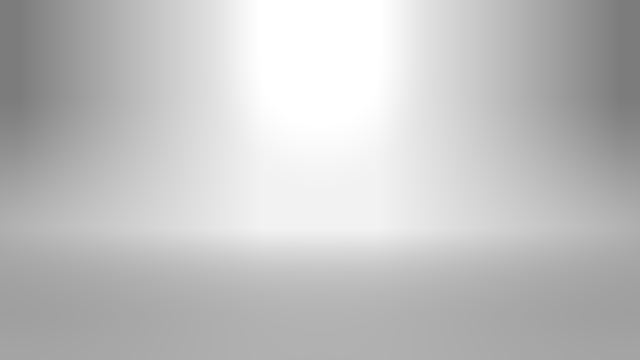
Write a Shadertoy shader that draws this background.

```glsl
#define HORIZON 0.37        // height where wall meets floor
#define BEND 0.73           // height where the wall starts to flare
#define CORE 0.18           // half width of the evenly lit wall
#define WALL_LIGHT 0.95
#define WALL_DARK 0.485     // upper wall at the sides
#define HORIZON_DARK 0.685  // horizon at the sides
#define FLOOR_MID 0.69
#define FLOOR_SIDE 0.62
#define FALLOFF 0.30        // reach of the light over the floor
#define GLOW_CENTER vec2(0.5, 0.87)
#define GLOW_SIZE vec2(0.155, 0.34)

// Brightness across the horizon, side = 0 at the middle and 1 at the edges
float horizonShade(float side) {
    float ramp = clamp((side - CORE) / (1.0 - CORE), 0.0, 1.0);
    return mix(WALL_LIGHT, HORIZON_DARK, pow(ramp, 0.95));
}

float wallShade(vec2 uv, float side) {
    float ramp = clamp((side - CORE) / 0.76, 0.0, 1.0);
    float upper = mix(WALL_LIGHT, WALL_DARK, pow(ramp, 1.15));

    // Shadows retreat outward as the wall curves down to the floor
    float flare = clamp((BEND - uv.y) / (BEND - HORIZON), 0.0, 1.0);
    flare = mix(flare, smoothstep(0.0, 1.0, flare), 0.4);
    float shade = mix(upper, horizonShade(side), flare);

    // Spotlight, upright above its center and tapering below
    vec2 offset = uv - GLOW_CENTER;
    offset.y = min(offset.y, 0.0);
    float reach = length(offset / GLOW_SIZE);
    return shade + 0.055 * (1.0 - smoothstep(0.5, 1.2, reach));
}

float floorShade(float depth, float side) {
    float base = mix(FLOOR_MID, FLOOR_SIDE, smoothstep(0.0, 1.0, side));
    base += 0.025 * side * smoothstep(0.6, 1.0, depth);
    float light = exp(-pow(depth / FALLOFF, 1.4));
    return mix(base, horizonShade(side), light);
}

void mainImage(out vec4 fragColor, in vec2 fragCoord) {
    vec2 uv = fragCoord / iResolution.xy;
    float side = abs(uv.x - 0.5) * 2.0;
    float depth = max(HORIZON - uv.y, 0.0) / HORIZON;

    // Soft seam between floor and wall
    float seam = smoothstep(HORIZON - 0.012, HORIZON + 0.012, uv.y);
    float shade = mix(floorShade(depth, side), wallShade(uv, side), seam);
    fragColor = vec4(vec3(clamp(shade, 0.0, 1.0)), 1.0);
}
```
